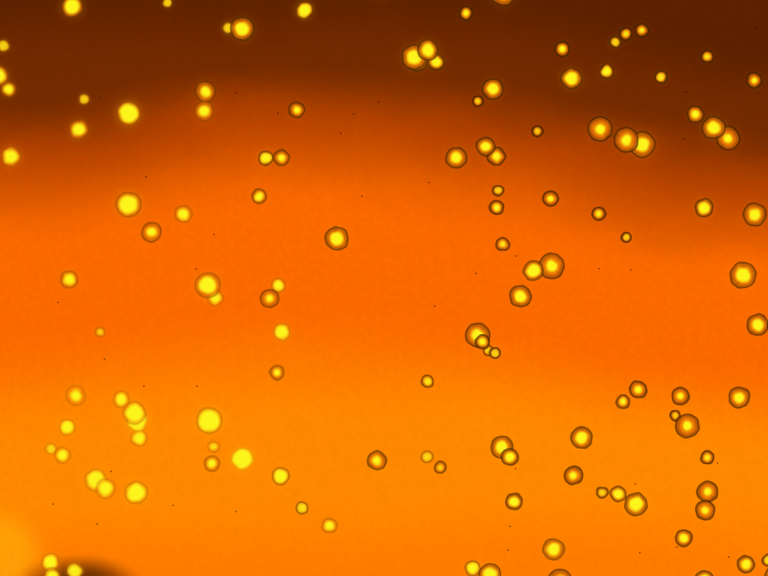
Reproduce this texture procedurally as a WebGL 1 fragment shader.

```glsl
precision highp float;
// Glowing yellow beads with dark rims scattered over a smoky orange gradient.
uniform vec2 u_resolution;

float hash(vec2 p) {
  return fract(sin(dot(p, vec2(127.1, 311.7))) * 43758.5453);
}

float noise(vec2 p) {
  vec2 i = floor(p), f = fract(p);
  f = f * f * (3.0 - 2.0 * f);
  return mix(mix(hash(i), hash(i + vec2(1.0, 0.0)), f.x),
             mix(hash(i + vec2(0.0, 1.0)), hash(i + vec2(1.0, 1.0)), f.x), f.y);
}

float fbm(vec2 p) {
  float sum = 0.0, amp = 0.5;
  for (int i = 0; i < 4; i++) {
    sum += amp * noise(p);
    p = p * 2.03 + 7.3;
    amp *= 0.5;
  }
  return sum;
}

// Bright amber below, orange in the middle, brown above and to the right
vec3 backdrop(vec2 p) {
  float smoke = fbm(p * vec2(2.0, 4.0) + 3.0) - 0.47;
  float right = smoothstep(0.8, 1.4, p.x);
  float h = p.y + 0.12 * smoke + 0.09 * right * smoothstep(0.2, 0.6, p.y);
  h += 0.03 * smoothstep(0.5, 0.0, p.x);
  vec3 col = mix(vec3(1.0, 0.53, 0.0), vec3(0.98, 0.41, 0.0),
                 smoothstep(0.24, 0.46, h + 0.06 * right));
  col.g -= 0.05 * smoothstep(0.14, 0.0, h);
  col = mix(col, vec3(0.71, 0.26, 0.0), smoothstep(0.6, 0.78, h));
  col = mix(col, vec3(0.45, 0.165, 0.0), smoothstep(0.75, 0.88, h));
  col = mix(col, vec3(0.37, 0.13, 0.0), smoothstep(0.88, 1.02, h));

  // Defocused glow and shadow in the lower left corner
  float glow = smoothstep(0.095, 0.03, length(p - vec2(0.0, 0.04)));
  col = mix(col, vec3(1.0, 0.66, 0.03), 0.75 * glow);
  float shadow = length((p - vec2(0.14, -0.01)) * vec2(0.6, 1.4)) + 0.05 * smoke;
  return mix(col, vec3(0.36, 0.15, 0.0), 0.85 * smoothstep(0.065, 0.01, shadow));
}

// One bead: halo, translucent body, thin dark rim and luminous core
vec3 bead(vec3 col, vec2 p, vec2 center, vec2 id, float px) {
  float size = hash(id + 4.7);
  float r = mix(0.009, 0.023, size);
  float focus = smoothstep(0.25, 1.1, center.x + 0.5 * (center.y - 0.5) + 0.5 * hash(id + 9.1) - 0.1);
  float d = length(p - center) + 0.0024 * (noise(p * 110.0) - 0.5);
  float coreR = r * mix(0.8, 0.54, focus) * mix(0.6, 1.1, hash(id + 2.3));
  float blur = mix(0.003, 0.0018, focus) + px;

  float halo = exp(-max(d - coreR, 0.0) / (0.25 * r));
  float body = smoothstep(r + px, r - 0.002 - px, d);
  float rim = smoothstep(0.0015 + px, 0.0, abs(d - r + 0.001));
  float inner = smoothstep(0.0025 + px, 0.0, abs(d - 0.78 * r));

  col = mix(col, vec3(0.9, 0.39, 0.01), body * mix(0.4, 0.85, focus));
  col *= 1.0 - 0.5 * rim * mix(0.2, 1.0, focus);
  col *= 1.0 - 0.22 * inner * focus;
  col = mix(col, vec3(0.98, 0.66, 0.03), 0.65 * halo);
  float core = smoothstep(coreR + blur, coreR - blur, d);
  return mix(col, vec3(0.99, 0.96, 0.11), core * mix(0.65, 1.0, smoothstep(0.05, 0.3, size)));
}

void main() {
  vec2 p = gl_FragCoord.xy / u_resolution.y;
  float px = 1.0 / u_resolution.y;
  vec3 col = backdrop(p);

  // Fine grain and sparse dust specks
  col *= 1.0 + 0.03 * (noise(p * 180.0) - 0.5);
  vec2 dustCell = floor(p * 14.0);
  vec2 dust = fract(p * 14.0) - 0.2 - 0.6 * vec2(hash(dustCell + 31.0), hash(dustCell + 57.0));
  float speck = smoothstep(0.035, 0.01, length(dust)) * step(0.87, hash(dustCell + 83.0));
  col *= 1.0 - 0.35 * speck;

  // Jittered grid of beads, some with a touching companion
  vec2 cell = floor(p * 10.0);
  for (int j = -1; j <= 1; j++) {
    for (int i = -1; i <= 1; i++) {
      vec2 id = cell + vec2(float(i), float(j));
      vec2 center = (id + vec2(hash(id + 11.0), hash(id + 23.0))) * 0.1;
      float crowd = max(smoothstep(0.45, 0.9, center.y), smoothstep(0.7, 1.1, center.x));
      if (hash(id + 41.0) > mix(0.55, 0.82, crowd)) continue;
      col = bead(col, p, center, id, px);
      if (hash(id + 67.0) < 0.38) {
        float angle = 6.2832 * hash(id + 71.0);
        vec2 offset = vec2(cos(angle), sin(angle)) * mix(0.022, 0.034, hash(id + 79.0));
        col = bead(col, p, center + offset, id + 137.0, px);
      }
    }
  }
  gl_FragColor = vec4(clamp(col, 0.0, 1.0), 1.0);
}
```
